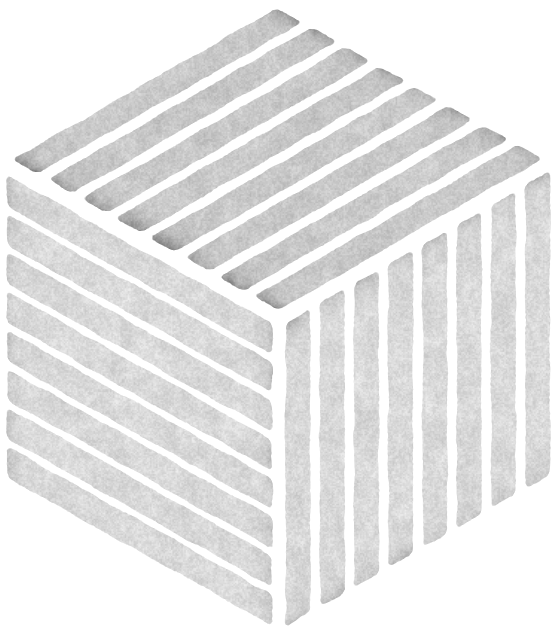
Reproduce this pattern procedurally as a Shadertoy shader.

```glsl
#define BARS 8.0
#define CORNER 0.0075
#define WOBBLE 0.0032
#define GRAIN 0.13
#define BLOTCH 0.05
#define END_FADE 0.014
#define PAPER 1.0
#define TOP_INK 0.785
#define SIDE_INK 0.85

float hash(vec2 p) {
    vec3 q = fract(p.xyx * 0.1031);
    q += dot(q, q.yzx + 33.33);
    return fract((q.x + q.y) * q.z);
}

float noise(vec2 p) {
    vec2 cell = floor(p), f = fract(p);
    f = f * f * (3.0 - 2.0 * f);
    return mix(mix(hash(cell), hash(cell + vec2(1, 0)), f.x),
               mix(hash(cell + vec2(0, 1)), hash(cell + vec2(1, 1)), f.x), f.y);
}

float cross2(vec2 a, vec2 b) {
    return a.x * b.y - a.y * b.x;
}

// Speckled wash of ink: fine grain over softer blotches
float inkTexture(vec2 p) {
    float fine = 0.6 * noise(p * 430.0) + 0.4 * noise(p * 210.0 + 17.0);
    float soft = noise(p * 45.0) + 0.6 * noise(p * vec2(110.0, 35.0) + 5.0) - 0.8;
    return GRAIN * (fine - 0.5) + BLOTCH * soft;
}

// One cube face: slanted bars running along "run", spaced by "pitch"
void paintFace(inout float shade, vec2 p, vec2 origin, vec2 run, vec2 pitch,
               float halfBar, float ink, vec2 endInk) {
    float area = cross2(run, pitch);
    vec2 q = p - origin;
    float s = cross2(q, pitch) / area;
    float t = cross2(run, q) / area;
    float bar = clamp(floor(t + 0.5), 0.0, BARS - 1.0);

    // Rounded parallelogram with an uneven printed edge
    vec2 d = vec2(abs(s - 0.5) - 0.5, abs(t - bar) - halfBar);
    d *= abs(area) / vec2(length(pitch), length(run));
    vec2 c = d + CORNER;
    float dist = length(max(c, 0.0)) + min(max(c.x, c.y), 0.0) - CORNER;
    dist += WOBBLE * (noise(p * 38.0 + bar) - 0.5);
    dist += 0.4 * WOBBLE * (noise(p * 240.0) - 0.5);
    float cover = clamp(0.5 - dist * iResolution.y, 0.0, 1.0);

    // Ink pools toward both ends, by a different amount on each bar
    vec2 fromEnd = max(vec2(s, 1.0 - s), 0.0) * length(run);
    vec2 pool = endInk * exp(-fromEnd / END_FADE);
    pool *= 0.6 + 0.8 * vec2(hash(vec2(bar, ink * 90.0)), hash(vec2(bar + 20.0, ink * 70.0)));
    float tone = ink + inkTexture(p) - (pool.x + pool.y) * (0.6 + 0.8 * noise(p * 75.0));
    shade = mix(shade, tone, cover);
}

void mainImage(out vec4 fragColor, in vec2 fragCoord) {
    vec2 p = (fragCoord - 0.5 * iResolution.xy) / iResolution.y + vec2(0.4336, 0.5);
    float shade = PAPER;

    // Top, left and right faces
    paintFace(shade, p, vec2(0.0391, 0.7396), vec2(0.4128, 0.2370),
              vec2(0.0536, -0.0305), 0.36, TOP_INK, vec2(0.19, 0.13));
    paintFace(shade, p, vec2(0.0104, 0.7018), vec2(0.4141, -0.2318),
              vec2(0.0, -0.0605), 0.40, SIDE_INK, vec2(0.09, 0.08));
    paintFace(shade, p, vec2(0.4648, 0.5065), vec2(0.0, -0.4740),
              vec2(0.0535, 0.0307), 0.36, SIDE_INK, vec2(0.13, 0.08));

    fragColor = vec4(vec3(clamp(shade, 0.0, 1.0)), 1.0);
}
```
